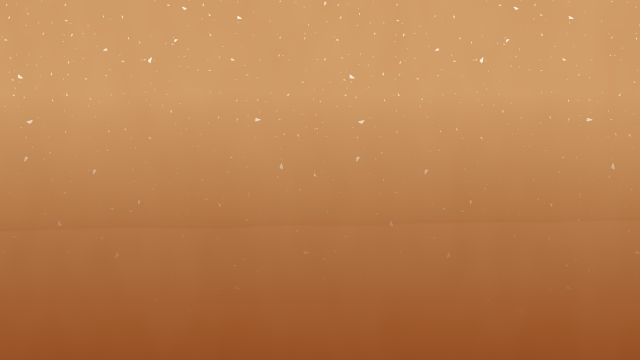
This background is drawn by a WebGL 1 fragment shader. Its source:

```glsl
precision highp float;
// Warm sand-to-rust gradient with a faint ridge and pale flecks that fade downward.
uniform vec2 u_resolution;

const float FLECK_PERIOD = 0.9213; // horizontal repeat, in canvas heights
const float TAU = 6.2831853;

vec2 hash2(vec2 p) {
  vec3 q = fract(p.xyx * vec3(0.1031, 0.1030, 0.0973));
  q += dot(q, q.yzx + 33.33);
  return fract((q.xx + q.yz) * q.zy);
}

float cornerSlope(vec2 cell, vec2 offset) {
  float angle = TAU * hash2(cell).x;
  return dot(vec2(cos(angle), sin(angle)), offset);
}

float gradientNoise(vec2 p) {
  vec2 cell = floor(p);
  vec2 f = p - cell;
  vec2 blend = f * f * f * (f * (f * 6.0 - 15.0) + 10.0);
  vec2 e = vec2(1.0, 0.0);
  float low = mix(cornerSlope(cell, f), cornerSlope(cell + e.xy, f - e.xy), blend.x);
  float high = mix(cornerSlope(cell + e.yx, f - e.yx), cornerSlope(cell + e.xx, f - e.xx), blend.x);
  return mix(low, high, blend.y);
}

float ramp(float from, float to, float x) {
  return clamp((x - from) / (to - from), 0.0, 1.0);
}

// Vertical gradient, from dark rust at the bottom to sand at the top
vec3 backdrop(float y) {
  vec3 color = mix(vec3(0.59, 0.315, 0.14), vec3(0.62, 0.35, 0.17), ramp(0.0, 0.08, y));
  color = mix(color, vec3(0.66, 0.41, 0.23), ramp(0.08, 0.23, y));
  color = mix(color, vec3(0.71, 0.47, 0.28), ramp(0.23, 0.39, y));
  color = mix(color, vec3(0.76, 0.54, 0.34), ramp(0.39, 0.555, y));
  color = mix(color, vec3(0.815, 0.61, 0.405), ramp(0.555, 0.74, y));
  return color;
}

// Soft stains, stretched vertically
float stains(vec2 p) {
  float broad = gradientNoise(p * vec2(5.0, 2.5) + 7.3);
  float fine = gradientNoise(p * vec2(17.0, 8.0) + 31.7);
  return 0.012 * broad + 0.008 * fine;
}

// Shallow ledge: a thin crease with a shade that fades upward
float ridge(vec2 p, float aspect) {
  float height = mix(0.362, 0.388, p.x / aspect) + 0.006 * gradientNoise(vec2(p.x * 5.0, 2.5));
  float d = p.y - height;
  float shade = smoothstep(-0.004, 0.004, d) * exp(-max(d, 0.0) * 18.0);
  return 0.014 * shade + 0.008 * exp(-d * d * 60000.0);
}

// One irregular, elongated chip centred at the origin
float chip(vec2 p, float radius, vec2 seed, float pixel) {
  float angle = TAU * seed.x;
  float c = cos(angle);
  float s = sin(angle);
  vec2 q = vec2(c * p.x + s * p.y, c * p.y - s * p.x) / vec2(1.4, 0.75);
  float wobble = 1.0 + 0.22 * sin(3.0 * atan(q.y, q.x + 0.00001) + TAU * seed.y);
  float d = (length(q) - radius * wobble) * 0.85;
  return clamp(0.5 - d / pixel, 0.0, 1.0);
}

// Jittered grid of chips, repeating across the canvas
float flecks(vec2 p, float columns, float radius, float density, float pixel) {
  vec2 grid = p * columns / FLECK_PERIOD;
  vec2 cell = floor(grid);
  vec2 id = vec2(mod(cell.x, columns), cell.y) + columns * 3.7;
  vec2 center = cell + mix(vec2(0.14), vec2(0.86), hash2(id));
  vec2 traits = hash2(id + 57.3);
  float size = radius * mix(0.55, 1.0, traits.y);
  float present = step(traits.x, density);
  vec2 offset = (grid - center) * FLECK_PERIOD / columns;
  return present * chip(offset, size, hash2(id + 113.9), pixel);
}

void main() {
  float pixel = 1.0 / u_resolution.y;
  vec2 p = gl_FragCoord.xy * pixel;
  float aspect = u_resolution.x * pixel;

  vec3 color = backdrop(p.y);
  color += stains(p) * vec3(0.8, 1.0, 1.1);
  color -= ridge(p, aspect) * vec3(0.8, 1.0, 1.0);

  // Fine dust, grains and large flakes
  float dust = 0.5 * flecks(p, 29.0, 0.0015, 0.38, pixel);
  float grains = 0.8 * flecks(p, 17.0, 0.0026, 0.33, pixel);
  float flakes = flecks(p, 8.0, 0.0056, 0.36, pixel);
  float cover = max(dust, max(grains, flakes));

  float fade = smoothstep(0.02, 0.8, p.y);
  vec3 fleckColor = mix(vec3(0.77, 0.66, 0.58), vec3(1.0, 0.95, 0.87), smoothstep(0.3, 0.85, p.y));
  color = mix(color, fleckColor, cover * fade * 0.95);
  gl_FragColor = vec4(color, 1.0);
}
```
